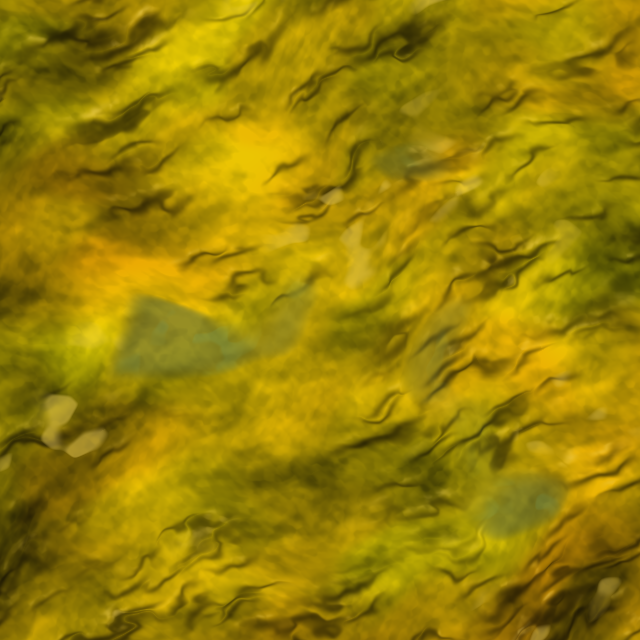
Write a Shadertoy shader that draws this texture.

```glsl
#define TILT 0.42
#define STRETCH vec2(4.0, 7.0)
#define BEND 0.018
#define CONTRAST 0.45
#define RELIEF 0.22
#define CREASE_DEPTH 0.55
#define GRAIN 0.05
#define HUE_SPREAD 0.17
#define PALE vec3(0.92, 0.80, 0.36)
#define SLATE vec3(0.29, 0.32, 0.15)
#define TEAL vec3(0.33, 0.52, 0.40)

vec3 hash(vec2 p) {
    vec3 a = fract(p.xyx * vec3(0.1031, 0.1030, 0.0973));
    a += dot(a, a.yxz + 33.33);
    return fract((a.xxy + a.yzz) * a.zyx);
}

mat2 turn(float angle) {
    float c = cos(angle), s = sin(angle);
    return mat2(c, -s, s, c);
}

// Smooth cellular noise: scattered seeds blend their values, -0.5 to 0.5
float patches(vec2 p) {
    vec2 cell = floor(p);
    float sum = 0.0, total = 0.0;
    for (int y = -1; y <= 1; y++) {
        for (int x = -1; x <= 1; x++) {
            vec2 id = cell + vec2(x, y);
            vec3 seed = hash(id + 100.0);
            vec2 d = id + seed.xy - p;
            float weight = exp(-5.0 * dot(d, d));
            sum += weight * (seed.z - 0.5);
            total += weight;
        }
    }
    return sum / total;
}

// Layers grow rounder as they get finer
float height(vec2 q) {
    vec2 p = q * STRETCH;
    float h = 0.0, amplitude = 1.0;
    for (int i = 0; i < 5; i++) {
        h += amplitude * patches(p);
        p = p * vec2(2.2, 1.95) + vec2(17.3, 9.1);
        amplitude *= 0.6;
    }
    return h;
}

// Short ragged dashes, one per chosen cell: x is the dark cut, y its upper lip
vec2 creases(vec2 p, float ragged, float share) {
    vec2 cell = floor(p), found = vec2(0.0);
    for (int y = -1; y <= 1; y++) {
        for (int x = -1; x <= 1; x++) {
            vec2 id = cell + vec2(x, y);
            vec3 seed = hash(id + 300.0);
            vec2 d = p - id - seed.xy;
            float chosen = step(seed.z, share);
            float curve = 2.0 * (seed.z / share - 0.5);
            d.y += curve * d.x * d.x + ragged;
            float taper = 1.0 - smoothstep(0.1, 0.75, abs(d.x));
            float cut = exp(-pow(d.y / 0.16, 2.0));
            float lip = exp(-pow((d.y - 0.30) / 0.13, 2.0));
            found = max(found, chosen * taper * vec2(cut, lip));
        }
    }
    return found;
}

void mainImage(out vec4 fragColor, in vec2 fragCoord) {
    vec2 uv = fragCoord / iResolution.xy;

    // Tilted, gently bent grain direction
    vec2 q = turn(TILT) * uv;
    q += BEND * sin(q.yx * vec2(13.0, 9.0) + vec2(0.7, 2.1));
    q += 0.4 * BEND * sin(q.yx * vec2(37.0, 26.0) + vec2(4.0, 1.3));

    // Uneven surface lit from above
    float h = height(q);
    float slope = h - height(q + vec2(0.002, 0.012));
    float grain = patches(turn(-0.8) * uv * vec2(45.0, 110.0));
    float tone = 0.615 + CONTRAST * h + RELIEF * slope + GRAIN * grain;

    // Long and short creases, gathered in some regions
    float ragged = 0.55 * patches(q * vec2(17.0, 24.0) + 3.0)
                 + 0.4 * patches(q * vec2(40.0, 52.0) + 11.0);
    vec2 crease = creases(q * vec2(6.0, 15.0), ragged, 0.35);
    crease = max(crease, 0.8 * creases(q * vec2(13.0, 27.0) + 40.0, 1.3 * ragged, 0.35));
    float gathered = smoothstep(-0.22, 0.15, patches(q * vec2(4.0, 6.0) + 31.0));
    crease *= gathered;
    tone *= 1.0 - CREASE_DEPTH * crease.x;
    tone = clamp(tone, 0.14, 0.92);

    // Olive to orange ochre, warmer below and where bright
    float warmth = patches(q * vec2(3.0, 5.0) + 51.0)
                 + 0.6 * patches(q * vec2(9.0, 14.0) + 63.0)
                 + 0.25 * (0.5 - uv.y);
    float greenness = 0.855 - HUE_SPREAD * warmth
                    - 0.14 * (tone - 0.56) - 0.06 * crease.x;
    vec3 color = vec3(tone, tone * greenness, 0.012);

    // Small rare slate hollows with teal glints
    float hollow = smoothstep(0.36, 0.47, patches(q * vec2(7.0, 9.0) + 83.0) + 0.06 * h);
    float glint = smoothstep(0.12, 0.38, patches(q * vec2(38.0, 46.0) + 5.0));
    vec3 mineral = mix(SLATE * (0.4 + 1.1 * tone), TEAL, 0.45 * glint);
    color = mix(color, mineral, 0.65 * hollow);

    // Pale lips above creases and a few loose flecks
    float lit = smoothstep(0.0, 0.32, slope);
    float fleck = smoothstep(0.27, 0.42, patches(q * vec2(24.0, 36.0) + 71.0))
                * smoothstep(0.12, 0.34, patches(q * vec2(6.0, 7.0) + 91.0));
    color = mix(color, PALE, 0.65 * max(crease.y * lit, 0.7 * fleck));

    fragColor = vec4(color, 1.0);
}
```
